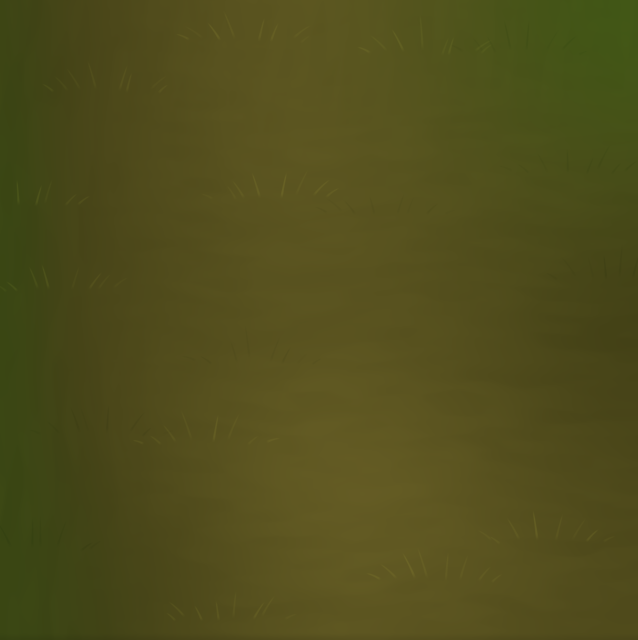
A WebGL 2 fragment shader for this texture:

```glsl
#version 300 es
precision highp float;
// Dim olive meadow: a broad soft band of warm light with green edges,
// faint cellular brush strokes, and scattered fans of thin grass blades.
// Tufts sit on a jittered grid; each blade is a bent, tapering line.

uniform vec2 u_resolution;
out vec4 fragColor;

const vec3 SHADE = vec3(0.260, 0.250, 0.085);
const vec3 SUNLIT = vec3(0.363, 0.335, 0.128);
const vec3 LEFT_GREEN = vec3(0.228, 0.278, 0.077);
const vec3 CORNER_GREEN = vec3(0.255, 0.340, 0.085);
const vec3 BLADE_LIGHT = vec3(0.060, 0.060, 0.022);
const vec3 BLADE_DARK = vec3(-0.026, -0.020, -0.010);
const vec2 TUFT_GRID = vec2(4.0, 5.0);
const float TUFT_CHANCE = 0.85;
const float DARK_SHARE = 0.38;
const int BLADES = 8;
const float TUFT_REACH = 0.10;
const float BLADE_LENGTH = 0.056;
const float BLADE_WIDTH = 0.0019;
const float STROKE_CONTRAST = 0.011;

float hash(vec2 p) {
  vec3 q = fract(vec3(p.xyx) * 0.1031);
  q += dot(q, q.yzx + 33.33);
  return fract((q.x + q.y) * q.z);
}

vec2 hash2(vec2 p) {
  return vec2(hash(p), hash(p + 47.3));
}

// Soft bump, 1 at the centre.
float bump(vec2 p, vec2 centre, vec2 radius) {
  vec2 d = (p - centre) / radius;
  return exp(-dot(d, d));
}

// Smoothly blended cell values, about -0.5 to 0.5.
float cellular(vec2 p) {
  vec2 cell = floor(p);
  float sum = 0.0, total = 0.0;
  for (int j = -1; j <= 1; j++) {
    for (int i = -1; i <= 1; i++) {
      vec2 id = cell + vec2(i, j);
      vec2 d = id + hash2(id) - p;
      float weight = exp(-7.0 * dot(d, d));
      sum += weight * (hash(id + 91.7) - 0.5);
      total += weight;
    }
  }
  return sum / max(total, 1e-5);
}

// Strokes run across the middle and upward near the left and top.
float strokes(vec2 p) {
  vec2 q = p + 0.008 * sin(p.yx * vec2(17.0, 13.0) + vec2(0.7, 2.1));
  float across = cellular(q * vec2(15.0, 58.0)) + 0.6 * cellular(q * vec2(7.0, 24.0) + 30.0);
  float upward = cellular(q * vec2(52.0, 12.0) + 60.0);
  float turn = max(1.0 - smoothstep(0.08, 0.36, p.x), 0.7 * smoothstep(0.7, 0.95, p.y));
  return mix(across, upward, turn);
}

vec3 ground(vec2 p) {
  float low = 1.0 - smoothstep(0.0, 0.45, p.y);
  float fromLeft = smoothstep(-0.05, 0.5, p.x - 0.10 * low);
  float sideShade = mix(0.5, 0.95, exp(-pow((p.y - 0.5) / 0.25, 2.0)));
  float light = fromLeft * (1.0 - sideShade * smoothstep(0.5, 1.05, p.x));
  light += 0.28 * bump(p, vec2(0.60, 0.23), vec2(0.22, 0.16));
  light -= 0.13 * bump(p, vec2(0.46, 0.55), vec2(0.25, 0.14));
  vec3 colour = mix(SHADE, SUNLIT, light);
  float edge = exp(-pow(p.x / mix(0.085, 0.16, low), 2.0));
  colour = mix(colour, LEFT_GREEN, edge * mix(0.95, 0.65, smoothstep(0.65, 1.0, p.y)));
  return mix(colour, CORNER_GREEN, bump(p, vec2(1.02, 1.0), vec2(0.32, 0.29)));
}

// Coverage of one blade growing from the origin.
float blade(vec2 p, float angle, float size, float bend, float pixel) {
  vec2 dir = vec2(sin(angle), cos(angle));
  float t = dot(p, dir) / size;
  float across = p.x * dir.y - p.y * dir.x - bend * size * t * t;
  float halfWidth = BLADE_WIDTH * (1.0 - 0.65 * clamp(t, 0.0, 1.0));
  float body = 1.0 - smoothstep(halfWidth - pixel, halfWidth + pixel, abs(across));
  return body * smoothstep(0.0, 0.25, t) * (1.0 - smoothstep(0.75, 1.0, t));
}

// Fan of blades: tall and upright in the middle, short and flat outside.
float tuft(vec2 p, vec2 id, float pixel) {
  float cover = 0.0;
  for (int i = 0; i < BLADES; i++) {
    vec2 r = hash2(id * 7.0 + float(i) * 3.7);
    float side = (float(i) + 0.15 + 0.7 * r.x) / float(BLADES) * 2.0 - 1.0;
    vec2 root = vec2(side * TUFT_REACH, 0.008 * (r.y - 0.5));
    float size = BLADE_LENGTH * mix(1.0, 0.38, abs(side)) * mix(0.65, 1.15, r.y);
    float angle = side * 1.0 + 0.25 * (r.x - 0.5);
    float strength = mix(0.35, 1.0, hash(r * 90.0)) * (1.0 - 0.35 * abs(side));
    cover = max(cover, strength * blade(p - root, angle, size, 0.22 * side, pixel));
  }
  return cover;
}

vec3 grass(vec2 p, float pixel) {
  vec2 cell = floor(p * TUFT_GRID);
  vec3 tint = vec3(0.0);
  for (int j = -1; j <= 1; j++) {
    for (int i = -1; i <= 1; i++) {
      vec2 id = cell + vec2(i, j);
      if (hash(id + 12.4) > TUFT_CHANCE) continue;
      vec2 centre = (id + 0.15 + 0.7 * hash2(id + 5.2)) / TUFT_GRID;
      vec3 tone = hash(id + 71.9) < DARK_SHARE ? BLADE_DARK : BLADE_LIGHT;
      tint += tone * tuft(p - centre, id + 20.0, pixel);
    }
  }
  return tint;
}

void main() {
  vec2 p = gl_FragCoord.xy / u_resolution.y;
  float pixel = 0.8 / u_resolution.y;
  vec3 colour = ground(p) + STROKE_CONTRAST * strokes(p) * vec3(1.0, 0.95, 0.5);
  colour += grass(p, pixel);
  colour *= mix(0.93, 1.0, smoothstep(0.0, 0.012, p.y));
  fragColor = vec4(colour, 1.0);
}
```
